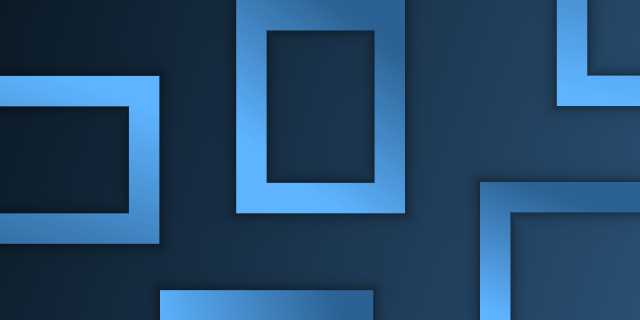
Write a WebGL 2 fragment shader that draws this background.

```glsl
#version 300 es
precision highp float;
// Glossy blue rectangular frames with soft shadows over a dark navy gradient.

uniform vec2 u_resolution;
out vec4 outColor;

#define ROWS 10.5            // grid cells in the canvas height; a band is one cell
#define FRAME_COUNT 5
#define SHADOW_SIZE 0.20     // shadow falloff, in cells
#define SHADOW_STRENGTH 0.36
#define BACK_SLANT 0.35      // vertical share of the background gradient
#define NIGHT vec3(0.040, 0.100, 0.150)
#define SLATE vec3(0.165, 0.310, 0.450)
#define BAND_DARK vec3(0.170, 0.380, 0.575)
#define BAND_LIGHT vec3(0.370, 0.705, 1.000)

// Outer edges of each frame in cells: left, bottom, right, top
const vec4 EDGES[FRAME_COUNT] = vec4[](
    vec4(-3.00, 2.50, 5.23, 8.01),
    vec4(7.75, 3.50, 13.29, 10.50),
    vec4(18.27, 7.02, 25.00, 13.00),
    vec4(15.75, -3.00, 24.00, 4.53),
    vec4(5.25, -4.00, 12.25, 0.98));

// Gradient axis of each frame in cells: dark point, light point
const vec4 SHADING[FRAME_COUNT] = vec4[](
    vec4(2.46, 0.38, 4.79, 6.95),
    vec4(12.70, 9.13, 9.43, 4.90),
    vec4(20.50, 14.60, 19.14, 7.50),
    vec4(17.77, 4.35, 16.13, 0.25),
    vec4(10.94, 1.20, 5.20, -0.44));

// Signed distance to an axis-aligned box
float boxDistance(vec2 p, vec2 low, vec2 high) {
    vec2 q = abs(p - 0.5 * (low + high)) - 0.5 * (high - low);
    return length(max(q, 0.0)) + min(max(q.x, q.y), 0.0);
}

// Box outline whose one-cell band lies inside the edges, with square corners
float frameDistance(vec2 p, vec4 edges) {
    float outer = boxDistance(p, edges.xy, edges.zw);
    float hole = boxDistance(p, edges.xy + 1.0, edges.zw - 1.0);
    return max(outer, -hole);
}

// Position along a gradient axis, from 0 to 1
float axisPosition(vec2 p, vec4 axis) {
    vec2 direction = axis.zw - axis.xy;
    return clamp(dot(p - axis.xy, direction) / dot(direction, direction), 0.0, 1.0);
}

void main() {
    float pixel = ROWS / u_resolution.y;
    vec2 p = gl_FragCoord.xy * pixel;

    // Background: dark upper left to slate lower right
    vec2 uv = gl_FragCoord.xy / u_resolution;
    float slope = (2.0 * uv.x + BACK_SLANT * (1.0 - uv.y)) / (2.0 + BACK_SLANT);
    vec3 color = mix(NIGHT, SLATE, slope);

    // Shadows first, so that no frame is darkened by its neighbour
    float nearest = 1e3;
    for (int i = 0; i < FRAME_COUNT; i++) {
        nearest = min(nearest, frameDistance(p, EDGES[i]));
    }
    color *= 1.0 - SHADOW_STRENGTH * exp(-max(nearest, 0.0) / SHADOW_SIZE);

    // Frames, each with its own linear gradient
    for (int i = 0; i < FRAME_COUNT; i++) {
        vec3 band = mix(BAND_DARK, BAND_LIGHT, axisPosition(p, SHADING[i]));
        float coverage = clamp(0.5 - frameDistance(p, EDGES[i]) / pixel, 0.0, 1.0);
        color = mix(color, band, coverage);
    }

    outColor = vec4(color, 1.0);
}
```
